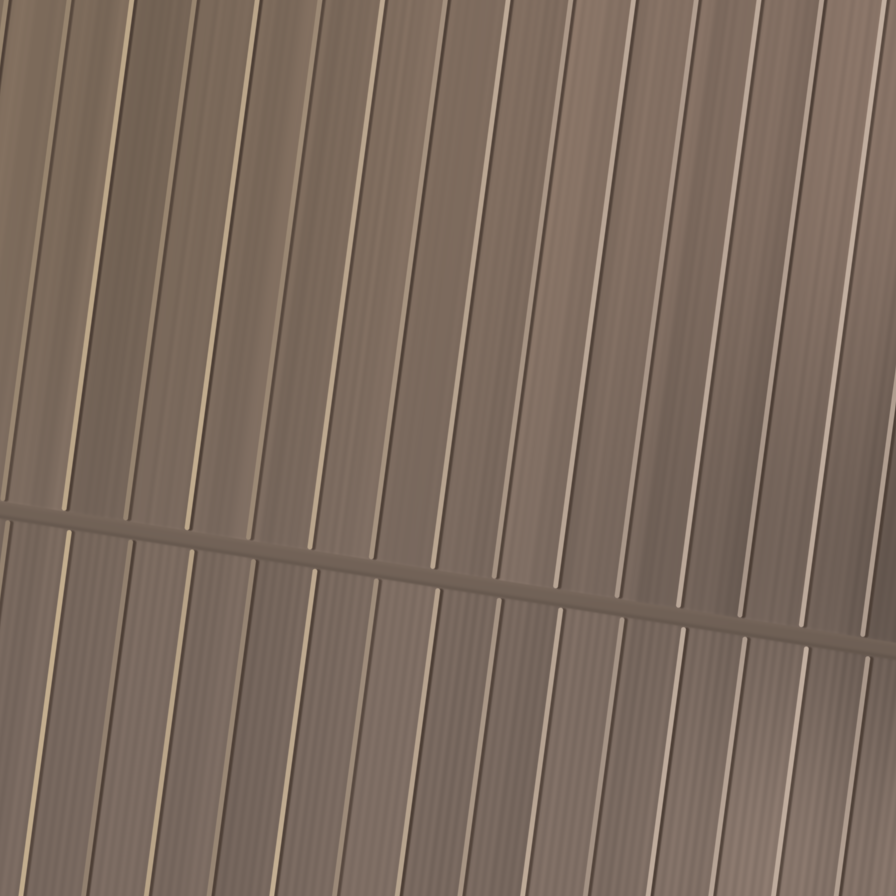
Give the GLSL for this texture, as a Shadertoy shader.

```glsl
// Brushed brown cladding: slanted panels split by raised, lit ridges, with one
// tilted smooth band across them. Each side of the band repeats a sheared cell;
// hashes vary the panels and ridges, and 1D noise adds long brushed streaks.

const float PERIOD = 0.0700;      // distance between ridges
const float SLANT = 0.133;        // sideways lean of ridges per unit height
const float BAND_SLOPE = -0.158;
const float BAND_HEIGHT = 0.431;  // band centre at the left edge
const float RIDGE_GAP = 0.0130;   // ridge ends, measured from band centre
const float FLUTES = 7.0;         // fine grooves per panel
const float TAU = 6.2831853;

const vec3 PANEL_WARM = vec3(0.465, 0.398, 0.338);
const vec3 PANEL_ROSE = vec3(0.515, 0.437, 0.388);
const vec3 PANEL_GREY = vec3(0.468, 0.407, 0.370);
const vec3 BAND_COLOR = vec3(0.435, 0.375, 0.330);
const vec3 SHADOW = vec3(0.285, 0.230, 0.195);
const vec3 LIGHT_WARM = vec3(0.770, 0.685, 0.560);
const vec3 LIGHT_PALE = vec3(0.765, 0.690, 0.630);

float hash(float n) {
    n = fract(n * 0.1031);
    n *= n + 33.33;
    n *= n + n;
    return fract(n);
}

float noise(float x) {
    float i = floor(x), f = fract(x);
    return mix(hash(i), hash(i + 1.0), f * f * (3.0 - 2.0 * f));
}

// Round-ended bar: across is the offset from its axis, past is beyond its end.
float bar(float across, float past, float radius, float soft) {
    float d = length(vec2(across, max(past, 0.0)));
    return 1.0 - smoothstep(radius - soft, radius + soft, d);
}

// Broad lighting over the whole wall.
vec3 wallColor(vec2 p) {
    vec3 upper = mix(PANEL_WARM, PANEL_ROSE, smoothstep(0.0, 1.0, p.x));
    vec3 color = mix(PANEL_GREY, upper, smoothstep(0.15, 0.85, p.y));
    float dim = exp(-12.0 * dot(p - vec2(1.02, 0.38), p - vec2(1.02, 0.38)));
    float glow = exp(-30.0 * dot(p - vec2(0.91, 0.05), p - vec2(0.91, 0.05)));
    return color * (1.0 - 0.14 * dim + 0.12 * glow);
}

// Brushed streaks and fine grooves; cell is the position within one panel.
float panelTone(float s, float cell, float id, float lower, float x) {
    float streak = 0.10 * (noise(s * 42.0 + 90.0) - 0.5)
                 + 0.05 * (noise(s * 190.0 + 300.0) - 0.5);
    float depth = mix(0.012, 0.030, lower) * mix(0.8, 1.3, x);
    float groove = depth * cos(TAU * FLUTES * cell);
    float panel = 0.07 * (hash(id + 61.0) - 0.5);
    return 1.02 + streak * mix(1.0, 0.6, lower) + groove + panel;
}

void mainImage(out vec4 fragColor, in vec2 fragCoord) {
    vec2 p = fragCoord / iResolution.xy;
    float pixel = 1.0 / iResolution.y;

    // Signed distance from the band picks the upper or lower row.
    float side = (p.y - BAND_HEIGHT - BAND_SLOPE * p.x) / length(vec2(1.0, BAND_SLOPE));
    float lower = step(side, 0.0);

    // Sheared coordinate, with the lower ridges moved slightly right.
    float s = p.x + SLANT * (1.0 - p.y);
    float phase = (s - mix(0.0071, 0.0163, lower)) / PERIOD;
    float id = floor(phase + 0.5);
    float across = (phase - id) * PERIOD;
    float seed = id + 37.0 * lower;

    // Panels
    float panelId = floor(phase) + 37.0 * lower;
    vec3 color = wallColor(p) * panelTone(s, fract(phase), panelId, lower, p.x);

    // Smooth band with soft shaded rims
    float offset = abs(side);
    float band = 1.0 - smoothstep(0.008, 0.011, offset);
    color = mix(color, mix(wallColor(p), BAND_COLOR, 0.7), band);
    float rim = exp(-pow((side + 0.0075) / 0.0028, 2.0));
    float lip = exp(-pow((side - 0.0085) / 0.0028, 2.0));
    color *= 1.0 - 0.09 * rim + 0.04 * lip;

    // Ridges: every second one is brighter, most evenly lit at the right
    float even = 1.0 - mod(id, 2.0);
    float strength = mix(mix(0.42, 0.72, smoothstep(0.1, 0.9, p.x)), 0.92, even);
    strength += 0.14 * (hash(seed + 11.0) - 0.5) + 0.12 * (noise(p.y * 6.0 + seed * 9.0) - 0.5);
    strength *= mix(0.45, 1.0, smoothstep(-0.5, 1.5, id + 2.0 * lower));
    float past = RIDGE_GAP - offset;
    float soft = max(0.0011, 0.75 * pixel);
    float shade = bar(across - 0.0036, past, 0.0028, soft * 1.5);
    float light = bar(across, past, 0.0027, soft);
    vec3 lightColor = mix(LIGHT_WARM, LIGHT_PALE, smoothstep(0.1, 0.8, p.x));
    color = mix(color, SHADOW, shade * mix(0.70, 0.95, hash(seed + 5.0)));
    color = mix(color, mix(wallColor(p), lightColor, clamp(strength, 0.0, 1.0)), light);

    fragColor = vec4(color, 1.0);
}
```
